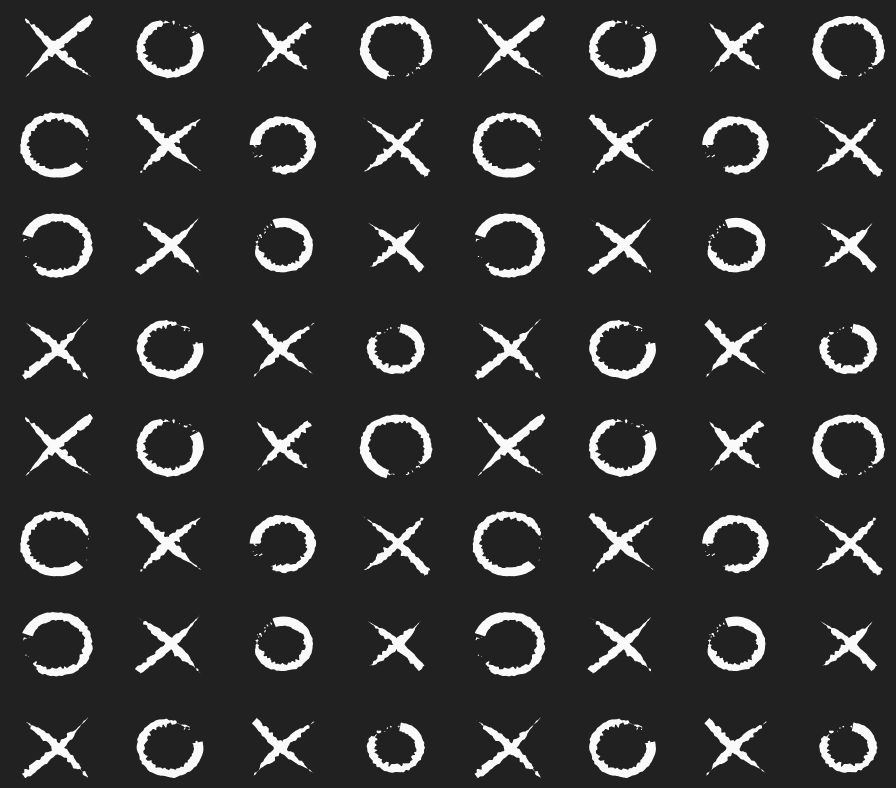
Reproduce this pattern procedurally as a Shadertoy shader.

```glsl
#define ROWS_SHOWN 7.906
#define COLUMN_PITCH 1.135
#define TOP_OFFSET 0.019
#define SQUASH 0.89
#define RING_HALF_WIDTH 0.056
#define CROSS_HALF_WIDTH 0.060
#define GRAIN 34.0
#define ROUGHNESS 0.85
#define SAMPLES 3
#define INK vec3(0.98)
#define BOARD vec3(0.128)

const float TAU = 6.2832;

// Per mark of the 4x4 tile: start angle in degrees, half size in row pitches
const vec2 MARKS[16] = vec2[16](
    vec2(45, .35), vec2(30, .34), vec2(45, .28), vec2(255, .37),
    vec2(315, .375), vec2(135, .33), vec2(180, .33), vec2(315, .335),
    vec2(160, .37), vec2(225, .33), vec2(110, .31), vec2(315, .28),
    vec2(225, .33), vec2(12, .34), vec2(135, .31), vec2(80, .295));

// Downward drift of each row of the tile
const vec4 ROW_SHIFT = vec4(0.0, -0.026, -0.018, 0.02);

float hash(vec2 p) {
    vec3 q = fract(p.xyx * 0.1031);
    q += dot(q, q.yzx + 33.33);
    return fract((q.x + q.y) * q.z);
}

float noise(vec2 p) {
    vec2 i = floor(p), f = fract(p);
    f = f * f * (3.0 - 2.0 * f);
    vec2 e = vec2(0, 1);
    return mix(mix(hash(i), hash(i + e.yx), f.x),
               mix(hash(i + e.xy), hash(i + e.yy), f.x), f.y);
}

// Dry brush: positive inside the ink; the negative side of v frays most
float brush(float s, float v, float halfWidth, float rough, float dry, float seed) {
    vec2 g = vec2(s, v) * GRAIN + seed * 37.0 + 100.0;
    v += (noise(g * 0.25) - 0.5) * 0.25 * halfWidth;
    float teeth = noise(vec2(g.x, g.y * 0.3));
    float bite = teeth * (v < 0.0 ? 1.0 : 0.4);
    float speck = noise(g * 1.2 + 61.0);
    return halfWidth * (1.0 - rough * bite - 2.6 * dry * speck) - abs(v);
}

// Ring drawn clockwise from a clean start to a worn-out end
float ring(vec2 p, float start, float size, float seed) {
    p.y /= SQUASH;
    float turn = fract((start - atan(p.y, p.x)) / TAU);
    float v = length(p) - size + RING_HALF_WIDTH;
    float rough = ROUGHNESS * mix(0.25, 1.0, smoothstep(0.05, 0.35, turn));
    float dry = 1.1 * smoothstep(0.74, 0.92, turn);
    return brush(turn * TAU * size, v, RING_HALF_WIDTH, rough, dry, seed);
}

// Straight stroke: blunt at its head, or pointed at both ends
float bar(vec2 p, vec2 head, bool blunt, float seed) {
    float len = length(head);
    vec2 along = head / len;
    float s = dot(p, along);
    float v = dot(p, vec2(-along.y, along.x));
    float u = s / len;
    v += 0.02 * (u * u - 0.2);
    float taper = blunt ? smoothstep(-1.15, 0.1, u) * (1.0 - 0.15 * u)
                        : pow(max(1.0 - u * u, 0.0), 0.7);
    float tail = blunt ? -u : abs(u);
    float dry = 0.5 * smoothstep(0.45, 1.0, tail);
    float ink = brush(s, v, CROSS_HALF_WIDTH * taper, ROUGHNESS, dry, seed);
    float ragged = 0.03 * noise(vec2(v * GRAIN + 80.0, seed));
    return min(ink, len - abs(s) - ragged);
}

float cross2(vec2 p, float angle, float size, float seed) {
    vec2 head = size * 1.414 * vec2(cos(angle), SQUASH * sin(angle));
    return max(bar(p, head, true, seed),
               bar(p, head * vec2(-1, 1), false, seed + 20.0));
}

// Ink field of the repeating tile, p in row pitches downward from the top
float marks(vec2 p) {
    p.x /= COLUMN_PITCH;
    ivec2 tile = ivec2(mod(floor(p), 4.0));
    vec2 local = fract(p) - 0.5;
    local = vec2(local.x * COLUMN_PITCH, ROW_SHIFT[tile.y] - local.y);
    int index = tile.y * 4 + tile.x;
    float angle = radians(MARKS[index].x), size = MARKS[index].y;
    bool isCross = (tile.x + (tile.y + 1) / 2) % 2 == 0;
    return isCross ? cross2(local, angle, size, float(index))
                   : ring(local, angle, size, float(index));
}

void mainImage(out vec4 fragColor, in vec2 fragCoord) {
    float pixel = ROWS_SHOWN / iResolution.y;
    float soft = 0.5 * pixel / float(SAMPLES);
    float cover = 0.0;
    // Average a grid of samples to smooth the fine grain
    for (int i = 0; i < SAMPLES * SAMPLES; i++) {
        vec2 jitter = (vec2(i % SAMPLES, i / SAMPLES) + 0.5) / float(SAMPLES) - 0.5;
        vec2 p = (fragCoord + jitter) * pixel;
        p.y = ROWS_SHOWN - p.y + TOP_OFFSET;
        cover += smoothstep(-soft, soft, marks(p));
    }
    fragColor = vec4(mix(BOARD, INK, cover / float(SAMPLES * SAMPLES)), 1.0);
}
```
